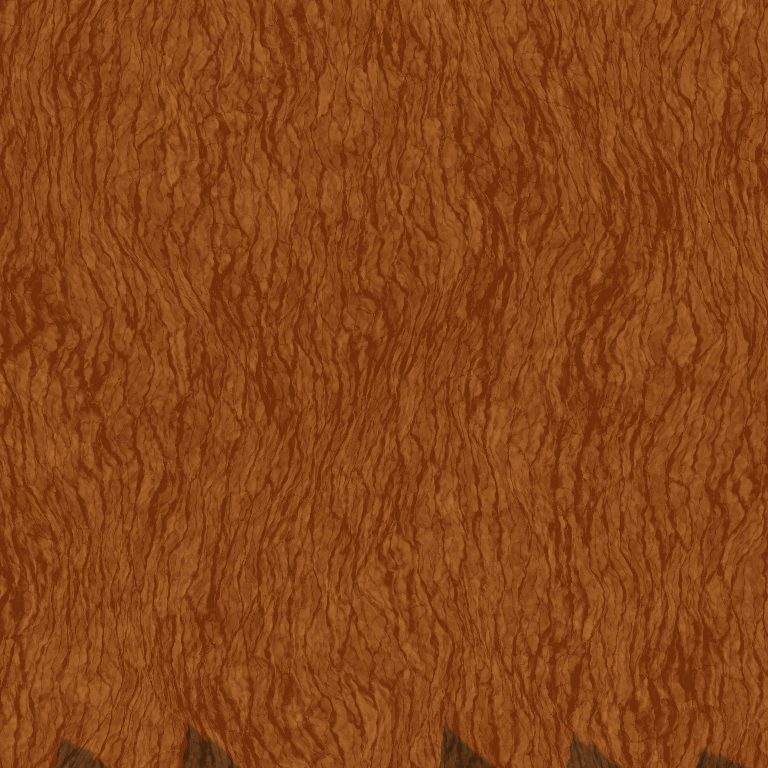
A WebGL 2 fragment shader for this texture:

```glsl
#version 300 es
precision highp float;
// Rust-brown tree bark: upright flaky plates, dark furrows and a charred lower rim.

uniform vec2 u_resolution;
out vec4 fragColor;

vec2 hash2(vec2 p) {
  vec3 q = fract(p.xyx * vec3(0.1031, 0.1030, 0.0973));
  q += dot(q, q.yzx + 33.33);
  return fract((q.xx + q.yz) * q.zy);
}

// Stretched cellular noise: centre distance, border distance in canvas units,
// how upright the border is, and a random tone per cell.
vec4 plates(vec2 p, vec2 scale) {
  vec2 g = p * scale, base = floor(g);
  vec2 nearest = vec2(9.0), second = vec2(9.0);
  float d1 = 99.0, d2 = 99.0, tone = 0.0;
  for (int j = -1; j <= 1; j++) {
    for (int i = -1; i <= 1; i++) {
      vec2 id = base + vec2(i, j);
      vec2 r = id + hash2(id) - g;
      float d = dot(r, r);
      if (d < d1) {
        d2 = d1; second = nearest;
        d1 = d; nearest = r;
        tone = hash2(id + 57.0).x;
      } else if (d < d2) {
        d2 = d; second = r;
      }
    }
  }
  vec2 across = (second - nearest) * scale;
  float len = max(length(across), 0.001);
  return vec4(sqrt(d1), 0.5 * (d2 - d1) / len, abs(across.x) / len, tone);
}

// Layered sines bend the upright grain.
vec2 bendGrain(vec2 p) {
  float f = 7.0;
  for (int i = 0; i < 5; i++) {
    float phase = 1.7 * float(i);
    p.x += 0.14 / f * sin(p.y * f + phase + 2.0 * sin(p.x * f * 0.6 + phase));
    p.y += 0.16 / f * sin(p.x * f * 1.3 + 2.4 * phase);
    f *= 1.9;
  }
  return p;
}

float furrow(vec4 cell, float width) {
  return cell.z * cell.z * (1.0 - smoothstep(0.2 * width, width, cell.y));
}

void main() {
  vec2 uv = gl_FragCoord.xy / u_resolution;
  vec2 p = bendGrain(uv + 2.0);

  // Fine flakes also fray the borders of the larger plates.
  vec4 flake = plates(p, vec2(150.0, 70.0));
  vec4 grain = plates(p + 5.3, vec2(320.0, 190.0));
  vec2 frayed = p + 0.005 * (vec2(flake.x, grain.x) - 0.5);
  vec4 patches = plates(frayed + 1.7, vec2(13.0, 5.0));
  vec4 large = plates(frayed, vec2(42.0, 13.0));
  vec4 small = plates(frayed + 3.1, vec2(82.0, 25.0));
  vec4 cracks = plates(frayed + 7.9, vec2(36.0, 30.0));

  // Plate tones, from broad shading down to grain.
  float tone = 0.59 + 0.04 * sin(uv.x * 9.0 + 2.0 * sin(uv.y * 5.0)) + 0.04 * sin(uv.y * 7.0 + 0.6);
  tone += 0.24 * (large.w - 0.5) + 0.30 * (small.w - 0.5);
  tone += 0.34 * (flake.w - 0.5) + 0.30 * (grain.w - 0.5);
  tone += 0.20 * (0.45 - flake.x);

  // Furrows swell and fade from patch to patch.
  float width = 0.0022 + 0.009 * patches.x * patches.x;
  float rim = smoothstep(width, 1.3 * width, large.y) - smoothstep(1.3 * width, 2.2 * width, large.y);
  tone += 0.10 * rim * large.z;
  tone -= 0.62 * furrow(large, width);
  tone -= 0.38 * furrow(small, 0.0012 + 0.5 * width * large.w);
  float cracked = smoothstep(0.45, 0.75, patches.x + 0.2 * uv.y);
  tone -= 0.40 * cracked * (1.0 - smoothstep(0.0003, 0.0018, cracks.y));

  tone = clamp(tone, -0.12, 1.15);
  vec3 color = mix(vec3(0.47, 0.20, 0.05), vec3(0.65, 0.38, 0.16), tone);

  // Charred spikes: steep on the left, sloping away to the right.
  float column = uv.x * 6.0 - 0.42 + 4.0 * (frayed.x - p.x);
  float along = fract(column);
  float height = 0.078 * abs(sin(1.2 * (floor(column) - 2.0)));
  height *= smoothstep(0.0, 0.06, along) * max(1.0 - along / 0.48, 0.0);
  height *= 0.7 + 0.4 * small.w + 0.2 * flake.w;
  float charred = smoothstep(0.0, 0.008, height - uv.y);
  vec3 charColor = mix(vec3(0.25, 0.14, 0.06), vec3(0.42, 0.25, 0.11), tone);
  color = mix(color, charColor, 0.9 * charred);

  fragColor = vec4(color, 1.0);
}
```
